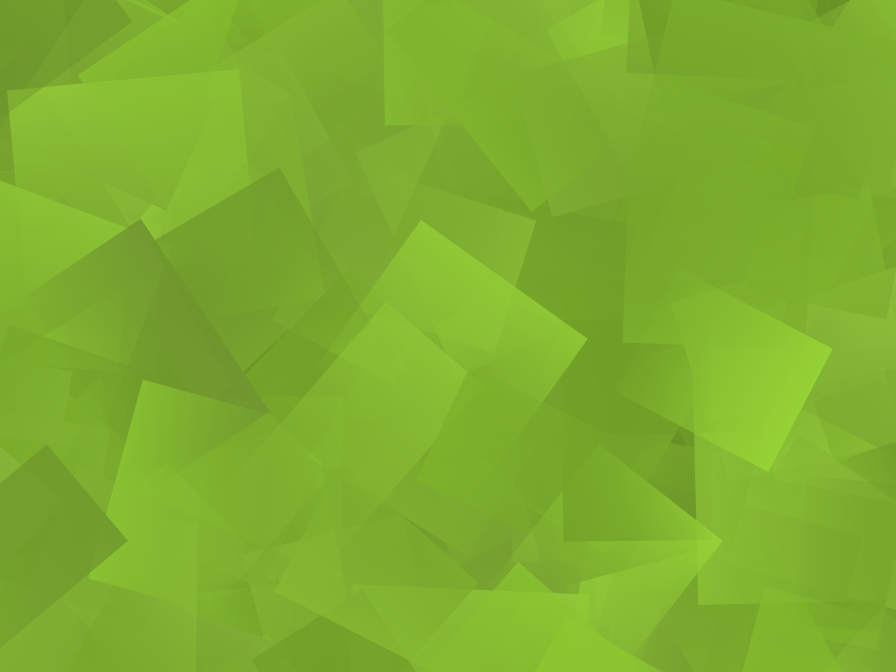
A WebGL 2 fragment shader for this background:

```glsl
#version 300 es
precision highp float;
// Overlapping translucent green sheets of paper, turned at random.
// Each sheet is a rotated box with sharp edges whose opacity and shade
// fade from one side to the other; the sheets are blended back to front.

uniform vec2 u_resolution;
out vec4 fragColor;

const int SHEET_COUNT = 170;

// Four independent random values in 0..1 for a sheet and a channel.
vec4 hash4(float id, float channel) {
    vec4 p = fract(vec4(id, id + 17.3, id + 41.7, id + 83.1)
                   * vec4(0.1031, 0.1030, 0.0973, 0.1099) + channel * 0.377);
    p += dot(p, p.wzxy + 33.33);
    return fract((p.xxyz + p.yzzw) * p.zywx);
}

float boxDistance(vec2 p, vec2 halfSize) {
    vec2 d = abs(p) - halfSize;
    return length(max(d, 0.0)) + min(max(d.x, d.y), 0.0);
}

void main() {
    // The canvas height is one unit.
    vec2 uv = gl_FragCoord.xy / u_resolution.y;
    vec2 canvas = vec2(u_resolution.x / u_resolution.y, 1.0);
    float pixel = 1.0 / u_resolution.y;

    // Dark ground, visible only in small gaps
    vec3 color = vec3(0.36, 0.49, 0.13);

    for (int i = 0; i < SHEET_COUNT; i++) {
        float id = float(i) + 1.0;
        vec4 place = hash4(id, 1.0);
        vec4 look = hash4(id, 2.0);

        // Even scatter with jitter, reaching past the canvas border
        vec2 spread = fract(id * vec2(0.75488, 0.56984));
        vec2 center = mix(vec2(-0.13), canvas + 0.13, spread)
                    + (place.xy - 0.5) * 0.16;

        // Local sheet coordinates
        float angle = 6.28319 * place.z;
        float c = cos(angle), s = sin(angle);
        vec2 local = mat2(c, -s, s, c) * (uv - center);
        vec2 halfSize = vec2(mix(0.09, 0.19, place.w), mix(0.10, 0.20, look.x));

        float coverage = 1.0 - smoothstep(-0.7 * pixel, 0.7 * pixel,
                                          boxDistance(local, halfSize));
        float along = clamp(local.y / halfSize.y * 0.5 + 0.5, 0.0, 1.0);

        // Shade, with a slight drift toward a cooler or warmer green
        float green = mix(0.565, 0.805, look.y) + (along - 0.5) * 0.05;
        float tint = look.z - 0.5;
        vec3 sheet = green * vec3(0.724 + 0.05 * tint, 1.0, 0.275 + 0.09 * tint);

        float opacity = mix(0.08, mix(0.72, 0.96, look.w), along);
        color = mix(color, sheet, coverage * opacity);
    }

    fragColor = vec4(color, 1.0);
}
```
